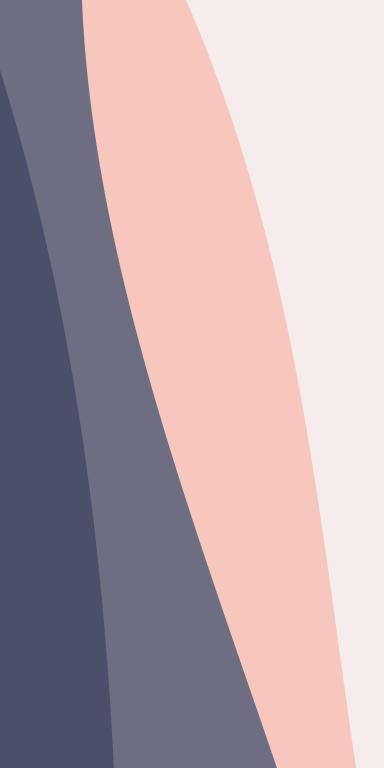
A Shadertoy shader for this background:

```glsl
const vec3 NAVY  = vec3(0.294, 0.310, 0.412);
const vec3 SLATE = vec3(0.427, 0.431, 0.510);
const vec3 PINK  = vec3(0.969, 0.780, 0.745);
const vec3 CREAM = vec3(0.961, 0.925, 0.922);

// Cubic coefficients: edge position across the width, by depth below the top
const vec4 NAVY_EDGE  = vec4(-0.0597, 0.6925, -0.4161, 0.0799);
const vec4 SLATE_EDGE = vec4(0.2135, 0.0820, 0.6776, -0.2518);
const vec4 PINK_EDGE  = vec4(0.4844, 0.8690, -0.7070, 0.2807);

const float EDGE_SOFTNESS = 1.0; // blend width in output samples

// Coverage of the area to the right of a cubic edge
float rightOf(vec4 edge, vec2 uv) {
    float depth = 1.0 - uv.y;
    float position = dot(edge, vec4(1.0, depth, depth * depth, depth * depth * depth));
    float slope = dot(edge.yzw, vec3(1.0, 2.0 * depth, 3.0 * depth * depth));
    slope *= iResolution.x / iResolution.y;
    float dist = (uv.x - position) * iResolution.x / sqrt(1.0 + slope * slope);
    return clamp(dist / EDGE_SOFTNESS + 0.5, 0.0, 1.0);
}

void mainImage(out vec4 fragColor, in vec2 fragCoord) {
    vec2 uv = fragCoord / iResolution.xy;

    // Layer the bands from left to right
    vec3 color = mix(NAVY, SLATE, rightOf(NAVY_EDGE, uv));
    color = mix(color, PINK, rightOf(SLATE_EDGE, uv));
    color = mix(color, CREAM, rightOf(PINK_EDGE, uv));

    fragColor = vec4(color, 1.0);
}
```
